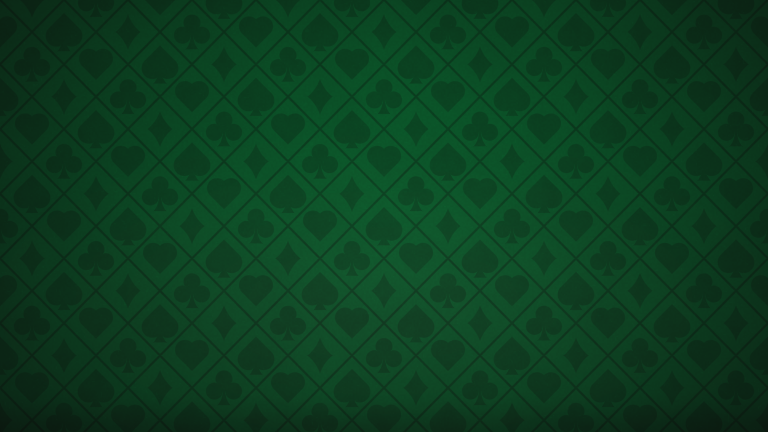
Reproduce this pattern procedurally as a Shadertoy shader.

```glsl
// Green card-table felt: a diagonal lattice of tone-on-tone card suits under a soft vignette.

const float CANVAS_HEIGHT = 13.5;   // canvas height in half-columns
const float ROW_PITCH = 1.011;      // vertical step between suit rows
const float FIRST_ROW = 5.75;       // height of the reference row above centre
const float LINE_HALF_WIDTH = 0.034;

float hash12(vec2 p) {
    vec3 q = fract(vec3(p.xyx) * 0.1031);
    q += dot(q, q.yzx + 33.33);
    return fract((q.x + q.y) * q.z);
}

float valueNoise(vec2 p) {
    vec2 i = floor(p), f = fract(p);
    f = f * f * (3.0 - 2.0 * f);
    return mix(mix(hash12(i), hash12(i + vec2(1, 0)), f.x),
               mix(hash12(i + vec2(0, 1)), hash12(i + vec2(1, 1)), f.x), f.y);
}

float fbm(vec2 p) {
    float sum = 0.0, amplitude = 0.5;
    for (int i = 0; i < 4; i++) {
        sum += amplitude * valueNoise(p);
        p = p * 2.03 + 17.0;
        amplitude *= 0.5;
    }
    return sum;
}

// Suit distance functions, each roughly centred on the origin
float heartShape(vec2 p, float size) {
    p = vec2(abs(p.x), p.y + 0.55 * size) / size;
    if (p.x + p.y > 1.0) return size * (length(p - vec2(0.25, 0.75)) - 0.3536);
    vec2 notch = p - vec2(0.0, 1.0);
    vec2 side = p - 0.5 * max(p.x + p.y, 0.0);
    return size * sqrt(min(dot(notch, notch), dot(side, side))) * sign(p.x - p.y);
}

float stemShape(vec2 p, float top, float bottom) {
    float t = clamp((top - p.y) / (top - bottom), 0.0, 1.0);
    float flare = abs(p.x) - mix(0.04, 0.2, t * t * t);
    return max(flare, abs(p.y - 0.5 * (top + bottom)) - 0.5 * (top - bottom));
}

float spadeShape(vec2 p) {
    float leaf = heartShape(vec2(p.x, 0.07 - p.y), 0.95);
    return min(leaf, stemShape(p, 0.0, -0.6));
}

float clubShape(vec2 p) {
    float top = length(p - vec2(0.0, 0.28)) - 0.265;
    float side = length(vec2(abs(p.x) - 0.3, p.y + 0.1)) - 0.265;
    float core = length(p) - 0.12;
    return min(min(top, side), min(core, stemShape(p, 0.0, -0.54)));
}

float diamondShape(vec2 p) {
    // Slightly concave sides cut by four large arcs
    return 1.248 - length(abs(p) - vec2(1.18, 0.966));
}

float suitShape(vec2 p, float suit) {
    if (suit < 0.5) return spadeShape(p);
    if (suit < 1.5) return diamondShape(p);
    if (suit < 2.5) return clubShape(p);
    return heartShape(p, 0.88);
}

float coverage(float dist, float pixel) {
    return 1.0 - smoothstep(-pixel, pixel, dist);
}

// Lighting falls off from the centre, with a darker lower rim
float vignette(vec2 uv) {
    vec2 d = (uv - vec2(0.51, 0.53)) * vec2(1.0, 0.72);
    return exp(-2.1 * dot(d, d)) * mix(0.76, 1.0, smoothstep(-0.02, 0.1, uv.y));
}

vec3 feltColor(float green, float haze) {
    return vec3(0.042 + 0.03 * haze, green, 0.02 + 0.42 * green + 0.015 * haze);
}

void mainImage(out vec4 fragColor, in vec2 fragCoord) {
    vec2 uv = fragCoord / iResolution.xy;
    vec2 p = (fragCoord - 0.5 * iResolution.xy) * CANVAS_HEIGHT / iResolution.y;
    float pixel = 0.75 * CANVAS_HEIGHT / iResolution.y;

    // Diagonal lattice
    float row = (FIRST_ROW - p.y) / ROW_PITCH;
    vec2 lattice = 0.5 * vec2(p.x + row, p.x - row);
    vec2 cell = floor(lattice + 0.5);
    vec2 f = lattice - cell;
    vec2 local = vec2(f.x + f.y, (f.y - f.x) * ROW_PITCH);
    float suit = mod(1.0 + 3.0 * cell.x + 2.0 * cell.y, 4.0);

    float suitMask = coverage(suitShape(local, suit), pixel);
    float edgeDistance = (0.5 - max(abs(f.x), abs(f.y))) * sqrt(2.0);
    float lineMask = coverage(edgeDistance - LINE_HALF_WIDTH, pixel);

    // Woven grain, broad mottling and worn print
    float grain = valueNoise(p * 20.0) - 0.5;
    float mottling = fbm(p * 0.6 + 40.0) - 0.47;
    float wear = mix(0.8, 1.1, fbm(p * 2.5 + 9.0));
    float fleck = smoothstep(0.86, 1.0, valueNoise(p * 17.0 + 71.0));

    float green = 0.342 * vignette(uv);
    green *= 1.0 + 0.05 * grain + 0.08 * mottling;
    green *= 1.0 - wear * max(0.2 * suitMask, 0.27 * lineMask);
    green += 0.012 * fleck;

    vec2 hazeOffset = (uv - vec2(0.5, 0.3)) * vec2(1.0, 1.3);
    float haze = exp(-9.0 * dot(hazeOffset, hazeOffset));
    fragColor = vec4(feltColor(green, haze), 1.0);
}
```
